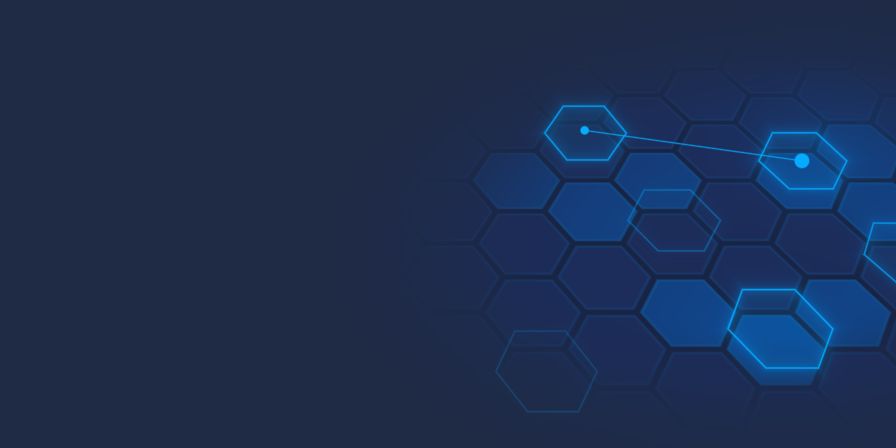
This background is drawn by a Shadertoy shader. Its source:

```glsl
// Navy backdrop with a receding honeycomb floor that fades out to the left.
// A projective map lays out the cells; sheared hexagon distances draw the
// glowing outlines above them, two of which are joined by a line with dots.

const vec3 NAVY = vec3(0.12, 0.165, 0.27);
const vec3 CELL = vec3(0.112, 0.17, 0.345);
const vec3 LIT  = vec3(0.065, 0.27, 0.54);
const vec3 CYAN = vec3(0.02, 0.66, 1.0);

float hash(vec2 p) {
    return fract(sin(dot(p, vec2(127.1, 311.7))) * 43758.5453);
}

// Flat-topped hexagon of unit inradius
float hexRadius(vec2 p) {
    p = abs(p);
    return max(p.y, 0.866 * p.x + 0.5 * p.y);
}

// Signed distance to a hexagon with half size s, its top pushed left by shear
float shearedHex(vec2 p, vec2 s, float shear) {
    p.x += shear * p.y;
    float side = sign(p.x * p.y);
    vec2 a = abs(p);
    float slant = a.x * s.y + 0.5 * a.y * s.x - s.x * s.y;
    slant /= length(vec2(s.y, 0.5 * s.x + side * shear * s.y));
    return max(a.y - s.y, slant);
}

float segment(vec2 p, vec2 a, vec2 b) {
    vec2 d = b - a;
    return length(p - a - d * clamp(dot(p - a, d) / dot(d, d), 0.0, 1.0));
}

// Column, row (downward) and strength of the lit cells
const vec3 LIT_CELLS[9] = vec3[9](
    vec3(1, -1, 0.55), vec3(3, -1, 0.65), vec3(2, 0, 0.75),
    vec3(3, 3, 0.95), vec3(5, 3, 0.95), vec3(4, 4, 1.3),
    vec3(6, 0, 0.8), vec3(6, -2, 0.55), vec3(5, -1, 0.8));

// Outlines: centre and half size, then shear and brightness
const vec4 RING_BOX[6] = vec4[6](
    vec4(1.307, 0.703, 0.091, 0.060), vec4(1.792, 0.641, 0.098, 0.0625),
    vec4(1.505, 0.508, 0.103, 0.068), vec4(1.742, 0.266, 0.117, 0.0875),
    vec4(1.220, 0.171, 0.113, 0.090), vec4(2.031, 0.432, 0.102, 0.070));
const vec2 RING_STYLE[6] = vec2[6](
    vec2(0.07, 0.9), vec2(0.30, 0.95), vec2(0.23, 0.4),
    vec2(0.30, 1.0), vec2(0.16, 0.22), vec2(0.43, 0.8));

vec3 honeycomb(vec3 col, vec2 p, float px) {
    // Perspective floor coordinates, then the nearest of two cell lattices
    float down = 0.5286 - p.y;
    vec2 floorPos = vec2(p.x - 0.755, down) / (1.0 + 0.313 * down);
    vec2 grid = vec2((floorPos.x - 0.2448) / 0.1615, floorPos.y / 0.0703);
    vec2 idA = 2.0 * floor(0.5 * grid + 0.5);
    vec2 idB = 2.0 * floor(0.5 * grid) + 1.0;
    vec2 toRegular = vec2(1.732, 1.0);
    vec2 a = (grid - idA) * toRegular, b = (grid - idB) * toRegular;
    bool nearA = dot(a, a) < dot(b, b);
    vec2 id = nearA ? idA : idB, local = nearA ? a : b;

    float lit = 0.0;
    for (int i = 0; i < 9; i++) {
        vec2 d = abs(id - LIT_CELLS[i].xy);
        if (d.x + d.y < 0.5) lit = LIT_CELLS[i].z;
    }

    // Faces, dark gaps and a thin blue rim
    float inset = 1.0 - hexRadius(local), aa = px / 0.0703;
    float face = smoothstep(0.07 - aa, 0.07 + aa, inset);
    float rim = 1.0 - smoothstep(0.02, 0.04 + aa, abs(inset - 0.09));
    float shade = lit * (1.0 + 0.08 * local.x + 0.06 * local.y);
    vec3 top = mix(CELL, LIT, shade + 0.12 * hash(id) - 0.05);
    top = mix(top, vec3(0.06, 0.34, 0.56), rim * (0.25 + 0.25 * lit));
    vec3 surface = mix(vec3(0.095, 0.14, 0.265), top, face);

    float fade = length((p - vec2(1.65, 0.47)) / vec2(0.85, 0.47));
    return mix(col, surface, 1.0 - smoothstep(0.4, 0.98, fade));
}

void mainImage(out vec4 fragColor, in vec2 fragCoord) {
    vec2 p = fragCoord / iResolution.y;
    float px = 1.0 / iResolution.y;

    // Backdrop with a wide, faint blue haze on the right
    float haze = length((p - vec2(1.75, 0.45)) / vec2(1.1, 0.62));
    vec3 col = mix(NAVY, vec3(0.112, 0.172, 0.32), 1.0 - smoothstep(0.3, 1.0, haze));
    col = honeycomb(col, p, px);

    // Soft light in the upper right
    vec2 q = (p - vec2(1.87, 0.68)) / vec2(0.22, 0.14);
    col = mix(col, vec3(0.06, 0.32, 0.62), 0.25 * exp(-dot(q, q)));

    // Outlines with an inner tint and a halo
    for (int i = 0; i < 6; i++) {
        vec4 box = RING_BOX[i];
        float power = RING_STYLE[i].y;
        float d = shearedHex(p - box.xy, box.zw, RING_STYLE[i].x);
        float glow = power * power * (0.34 * exp(-abs(d) / 0.012)
                   + 0.12 * (1.0 - smoothstep(-0.01, 0.01, d)));
        float line = 1.0 - smoothstep(0.0016 - px, 0.0016 + px, abs(d));
        col = mix(col, vec3(0.0, 0.56, 0.9), glow);
        col = mix(col, CYAN, line * power);
    }

    // Connecting line and its two end dots
    vec2 start = vec2(1.305, 0.709), end = vec2(1.790, 0.641);
    float link = segment(p, start, end) - 0.0014;
    float dots = min(length(p - start) - 0.0095, length(p - end) - 0.0165);
    col = mix(col, CYAN, 0.85 * (1.0 - smoothstep(-px, px, link)));
    col = mix(col, vec3(0.02, 0.67, 1.0), 1.0 - smoothstep(-px, px, dots));

    fragColor = vec4(col, 1.0);
}
```
